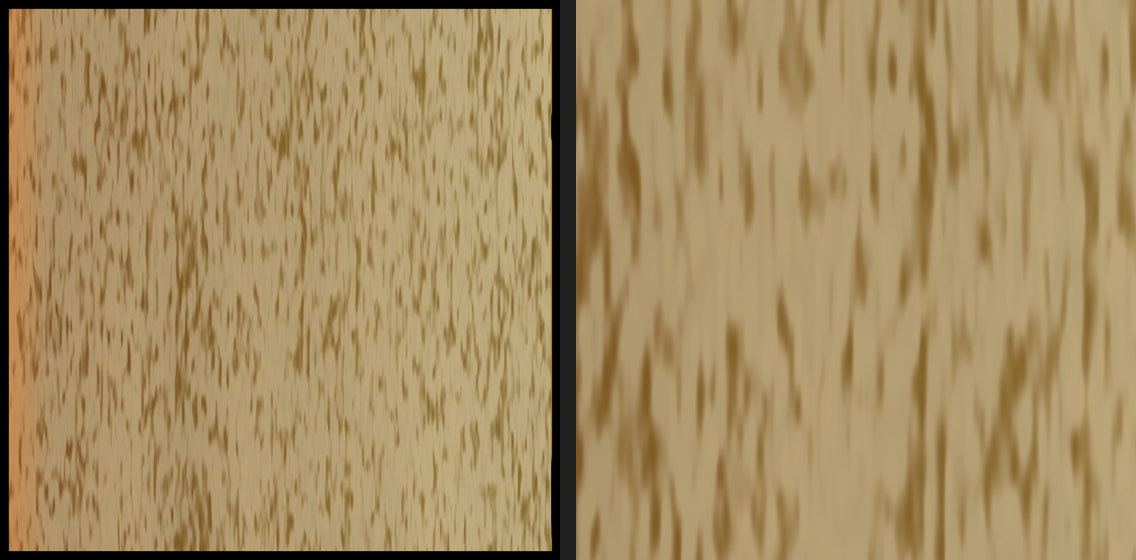
Left, the full canvas; right, a detail of the centre.
A WebGL 1 fragment shader for this texture:

```glsl
precision highp float;
// A pale wood panel in a thin black frame. Short dark pores run along the
// vertical grain: columns of 1D noise, each slid by a random amount, are
// blended sideways, thresholded and laid over a left-to-right tint.
uniform vec2 u_resolution;

#define MARGIN 0.0156
#define PORE_COLUMNS 165.0
#define PORE_ROWS 27.0
#define PORE_START 0.45
#define PORE_FULL 0.95
#define PORE_STRENGTH 0.95
#define DENSITY_SWING 0.22
#define BAND_SHADE 0.07
#define FIBRE_SHADE 0.05
#define GLOW_WIDTH 0.085

const vec3 LEFT_WOOD = vec3(0.675, 0.570, 0.410);
const vec3 MID_WOOD = vec3(0.695, 0.605, 0.440);
const vec3 RIGHT_WOOD = vec3(0.740, 0.665, 0.490);
const vec3 LEFT_PORE = vec3(0.460, 0.290, 0.090);
const vec3 RIGHT_PORE = vec3(0.520, 0.400, 0.160);
const vec3 ORANGE_GLOW = vec3(0.750, 0.520, 0.310);
const vec3 RIM_GOLD = vec3(0.620, 0.450, 0.080);

float hash(vec2 p) {
  p = fract(p * vec2(0.1031, 0.1137));
  p += dot(p, p.yx + 33.33);
  return fract((p.x + p.y) * p.x * 17.31 + p.y * 43.7);
}

// Smooth noise along one column, with its own vertical offset.
float columnNoise(float column, float y) {
  y += 37.0 * hash(vec2(column, 7.0));
  float row = floor(y);
  float t = smoothstep(0.0, 1.0, y - row);
  return mix(hash(vec2(column, row)), hash(vec2(column, row + 1.0)), t);
}

// Neighbouring columns blended into soft, staggered streaks.
float grain(vec2 p) {
  float column = floor(p.x);
  float t = smoothstep(0.0, 1.0, p.x - column);
  return mix(columnNoise(column, p.y), columnNoise(column + 1.0, p.y), t);
}

void main() {
  vec2 uv = gl_FragCoord.xy / u_resolution;
  vec2 pixel = 1.0 / u_resolution;

  // Slight wander keeps the fibres from lying on a regular grid.
  vec2 p = uv;
  p.x += 0.004 * (grain(uv * vec2(14.0, 6.0) + 310.0) - 0.5);

  // Wide bands and patches where pores crowd together.
  float band = grain(p * vec2(9.0, 1.5) + 120.0) - 0.5;
  float patchy = grain(p * vec2(22.0, 8.0) + 210.0) - 0.5;
  float density = DENSITY_SWING * (0.5 * band + 0.6 * patchy);

  // Pores from two sizes of streak.
  vec2 poreScale = vec2(PORE_COLUMNS, PORE_ROWS);
  float coarse = grain(p * poreScale + 11.0);
  float fine = grain(p * poreScale * vec2(1.55, 1.4) + 530.0);
  float streak = 0.65 * coarse + 0.35 * fine + density;
  float pore = PORE_STRENGTH * smoothstep(PORE_START, PORE_FULL, streak);

  // Wood tint, brightening to the right, with an orange left edge.
  vec3 wood = mix(LEFT_WOOD, MID_WOOD, smoothstep(0.05, 0.5, uv.x));
  wood = mix(wood, RIGHT_WOOD, smoothstep(0.45, 0.95, uv.x));
  float glow = 1.0 - smoothstep(0.0, GLOW_WIDTH, uv.x - MARGIN);
  wood = mix(wood, ORANGE_GLOW, 0.85 * glow);
  wood *= 1.0 - BAND_SHADE * band - FIBRE_SHADE * (fine - 0.5);
  vec3 poreColor = mix(LEFT_PORE, RIGHT_PORE, smoothstep(0.0, 0.8, uv.x));
  poreColor = mix(poreColor, vec3(0.56, 0.32, 0.12), 0.7 * glow);
  vec3 color = mix(wood, poreColor, pore);

  // Black frame, with a broken golden rim just outside the right edge.
  vec2 inset = 0.5 - MARGIN - abs(uv - 0.5);
  vec2 inside = smoothstep(-0.5 * pixel, 0.5 * pixel, inset);
  float rim = 1.0 - smoothstep(0.0008, 0.0026, -inset.x);
  rim *= step(0.5, uv.x) * (1.0 - inside.x) * inside.y;
  rim *= smoothstep(0.15, 0.35, columnNoise(77.0, uv.y * 18.0));
  gl_FragColor = vec4(color * inside.x * inside.y + RIM_GOLD * rim, 1.0);
}
```
